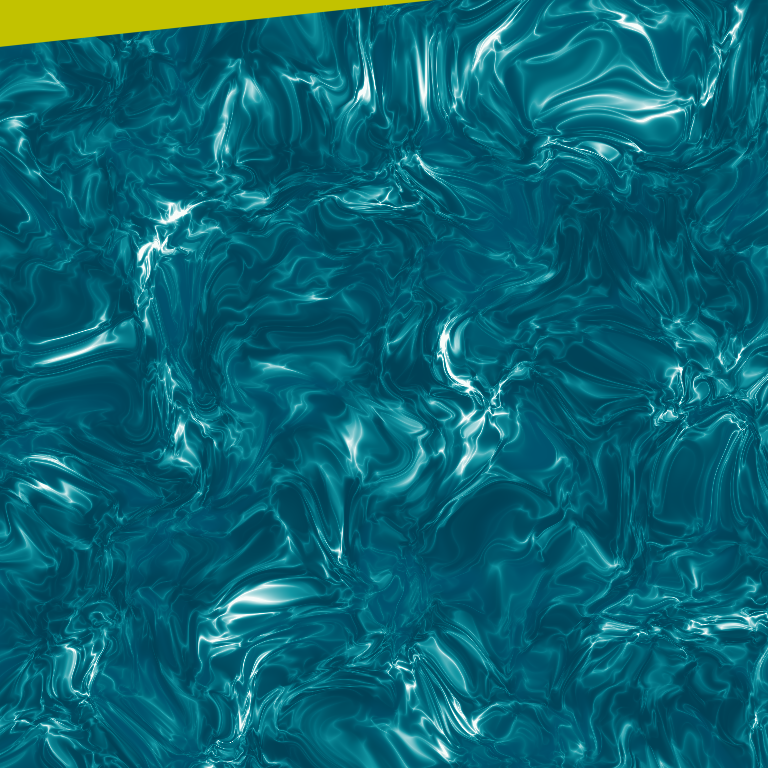
This texture is drawn by a WebGL 2 fragment shader. Its source:

```glsl
#version 300 es
precision highp float;
// Teal water seen from above, laced with fine strands of foam, under a yellow wedge.
// Warped gradient noise is folded at its zero lines into thin strands; broader
// folded noise gathers them into bright crests, and a colour ramp tints the sum.

uniform vec2 u_resolution;
out vec4 fragColor;

vec2 hashGradient(vec2 cell) {
  vec3 h = fract(cell.xyx * vec3(0.1031, 0.1030, 0.0973));
  h += dot(h, h.yzx + 33.33);
  return fract((h.xx + h.yz) * h.zy) * 2.0 - 1.0;
}

// Gradient noise, roughly -1 to 1
float noise(vec2 p) {
  vec2 cell = floor(p), f = p - cell;
  vec2 s = f * f * f * (f * (f * 6.0 - 15.0) + 10.0);
  float a = dot(hashGradient(cell), f);
  float b = dot(hashGradient(cell + vec2(1, 0)), f - vec2(1, 0));
  float c = dot(hashGradient(cell + vec2(0, 1)), f - vec2(0, 1));
  float d = dot(hashGradient(cell + 1.0), f - 1.0);
  return 1.6 * mix(mix(a, b, s.x), mix(c, d, s.x), s.y);
}

mat2 rotation(float angle) {
  float c = cos(angle), s = sin(angle);
  return mat2(c, s, -s, c);
}

// Bright line along the zero crossings of a noise value
float ridge(float value, float sharpness) {
  return exp(-sharpness * abs(value));
}

// Swirls of shrinking size, each bending the plane by a similar slope
vec2 swirl(vec2 p) {
  float freq = 5.0;
  for (int i = 0; i < 4; i++) {
    vec2 q = rotation(0.7 + float(i)) * p * freq + 17.0 * float(i);
    p += 0.42 / freq * vec2(noise(q), noise(q + 41.3));
    freq *= 2.3;
  }
  return p;
}

// Short, thin strands on several scales
float strands(vec2 p) {
  float sum = 0.0, freq = 16.0, weight = 1.0;
  for (int i = 0; i < 5; i++) {
    vec2 q = rotation(1.3 * float(i) + 0.4) * p * freq + 23.7 * float(i);
    float patches = smoothstep(-0.2, 0.6, noise(q * 0.6 + 71.0));
    sum += weight * patches * ridge(noise(q), 4.0 + 220.0 / freq);
    freq *= 1.52;
    weight *= 0.89;
  }
  return sum;
}

vec3 waterColor(float foam, float depth) {
  vec3 color = mix(vec3(0.0, 0.25, 0.33), vec3(0.0, 0.32, 0.43), depth);
  color = mix(color, vec3(0.0, 0.43, 0.50), clamp(foam / 0.28, 0.0, 1.0));
  color = mix(color, vec3(0.07, 0.59, 0.64), clamp((foam - 0.28) / 0.3, 0.0, 1.0));
  color = mix(color, vec3(0.55, 0.80, 0.82), clamp((foam - 0.58) / 0.4, 0.0, 1.0));
  return mix(color, vec3(0.97, 0.99, 0.98), clamp((foam - 0.98) / 0.5, 0.0, 1.0));
}

void main() {
  vec2 p = gl_FragCoord.xy / u_resolution.y;
  vec2 flow = swirl(p);

  // Crests: large and small bands of gathered foam, broken into patches
  float swell = noise(rotation(0.6) * flow * 4.6 + 9.0);
  float ripple = noise(rotation(2.1) * flow * 11.0 + 31.0);
  float crest = 0.65 * ridge(swell, 7.0) * smoothstep(-0.3, 0.6, noise(p * 5.0 + 53.0))
              + 0.45 * ridge(ripple, 6.0) * smoothstep(-0.3, 0.6, noise(p * 8.0 + 87.0));

  // Strands squeezed across the swell so that they run along the crests
  vec2 squeezed = flow + vec2(0.06, 0.09) * swell;
  float foam = strands(squeezed) * (0.35 + 2.6 * crest) + 0.12 * crest;

  float depth = smoothstep(-0.3, 0.7, noise(flow * 7.0 + 13.0) + 0.5 * noise(flow * 24.0));
  vec3 color = waterColor(foam, depth);

  // Yellow wedge along the top left
  float edge = p.y - (0.939 + 0.108 * p.x);
  float pixel = 1.0 / u_resolution.y;
  color = mix(color, vec3(0.76, 0.76, 0.0), smoothstep(-0.7 * pixel, 0.7 * pixel, edge));

  fragColor = vec4(color, 1.0);
}
```
